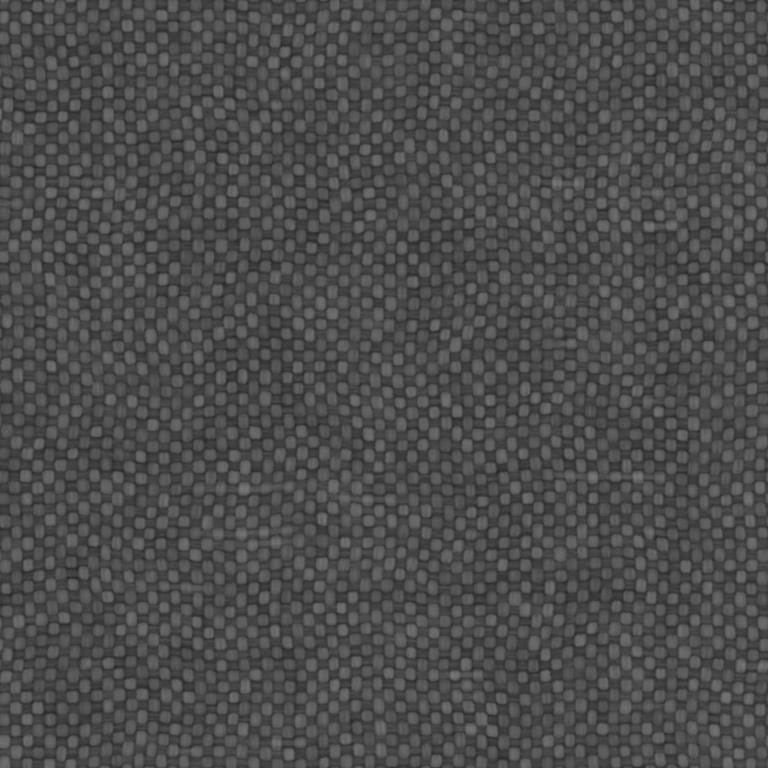
Give the GLSL for this texture, as a Shadertoy shader.

```glsl
// Charcoal plain-weave cloth: pale upright threads over dark cross threads.

const vec2  THREADS    = vec2(68.0, 70.0);  // threads across and down (even, so it tiles)
const vec3  DARK       = vec3(0.185);       // gaps between threads
const vec3  WEFT       = vec3(0.272);       // cross threads
const vec3  WARP       = vec3(0.372);       // upright threads
const vec2  BUMP_HALF  = vec2(0.46, 0.58);  // half size of a visible warp bump, in cells
const float BUMP_ROUND = 0.30;              // corner radius, in cells
const float EDGE       = 0.15;              // softness of bump edges, in cells
const float WOBBLE     = 0.16;              // drift of the threads, in cells
const float FIBRE      = 0.055;             // strength of the fine fibres
const float TONE       = 0.07;              // brightness change between bumps
const float SLUB       = 0.055;             // brightness of stray cross streaks
const float TAU        = 6.2831853;

float hash(vec2 p) {
    vec3 q = fract(vec3(p.xyx) * 0.1031);
    q += dot(q, q.yzx + 33.33);
    return fract((q.x + q.y) * q.z);
}

// Smooth value noise, 0 to 1.
float noise(vec2 p) {
    vec2 i = floor(p), f = fract(p);
    f = f * f * (3.0 - 2.0 * f);
    return mix(mix(hash(i), hash(i + vec2(1, 0)), f.x),
               mix(hash(i + vec2(0, 1)), hash(i + vec2(1, 1)), f.x), f.y);
}

float roundBox(vec2 p, vec2 halfSize, float radius) {
    vec2 q = abs(p) - halfSize + radius;
    return length(max(q, 0.0)) + min(max(q.x, q.y), 0.0) - radius;
}

// Slow layered sines that bend the threads and repeat over the canvas.
vec2 drift(vec2 uv) {
    vec2 a = TAU * uv.yx;
    return sin(a * 3.0 + TAU * uv + 1.0) + 0.6 * sin(a * 7.0 - 2.0 * TAU * uv + 4.0);
}

void mainImage(out vec4 fragColor, in vec2 fragCoord) {
    vec2 uv = fragCoord / iResolution.xy;
    vec2 p = uv * THREADS + WOBBLE * drift(uv);
    vec2 cell = floor(p);
    vec2 local = fract(p) - 0.5;

    // Fibres run along each thread.
    float warpFibre = noise(p * vec2(4.5, 0.9)) - 0.5;
    float weftFibre = noise(p * vec2(0.9, 4.5) + 91.0) - 0.5;
    float fuzz = noise(p * 3.7 + 37.0) - 0.5;

    // Cross threads: rounded in height and shaded where they dive under.
    float weftTone = hash(mod(cell, THREADS) + 11.0) - 0.5;
    float crown = 1.0 - smoothstep(0.15, 0.62, length(local * vec2(0.75, 1.15)));
    vec3 color = mix(DARK, WEFT, clamp(0.25 + 0.75 * crown + 0.35 * weftTone, 0.0, 1.0));
    color += FIBRE * (1.1 * weftFibre + 0.6 * fuzz);

    // Upright threads: a bump on every other cell, overlapping its neighbours.
    for (int y = -1; y <= 1; y++) {
        for (int x = -1; x <= 1; x++) {
            vec2 offset = vec2(x, y);
            vec2 id = mod(cell + offset, THREADS);
            if (mod(id.x + id.y, 2.0) > 0.5) continue;

            vec2 jitter = vec2(hash(id + 3.0), hash(id + 57.0)) - 0.5;
            vec2 halfSize = BUMP_HALF + vec2(0.10, 0.18) * (vec2(hash(id + 23.0), hash(id + 71.0)) - 0.5);
            vec2 d = local - offset - 0.12 * jitter;
            float dist = roundBox(d, halfSize, BUMP_ROUND) + 0.12 * fuzz;
            float cover = 1.0 - smoothstep(-EDGE, EDGE, dist);

            float tone = TONE * (hash(id + 131.0) - 0.5);
            float shade = 0.035 * smoothstep(0.15, 0.6, abs(d.y)) + 0.02 * smoothstep(0.2, 0.5, abs(d.x));
            vec3 bump = WARP + tone - shade + FIBRE * (warpFibre + 0.4 * fuzz);
            color = mix(color, bump, cover);
        }
    }

    // Rare pale slubs lie along a few cross threads.
    float slub = smoothstep(0.93, 0.98, noise(vec2(p.x * 0.12, cell.y * 17.0)));
    color += SLUB * slub * (1.0 - smoothstep(0.1, 0.4, abs(local.y)));

    // Whole threads and broad patches differ slightly in depth of dye.
    color += 0.014 * (hash(vec2(cell.x, 211.0)) + hash(vec2(307.0, cell.y)) - 1.0);
    color += 0.018 * (noise(uv * 9.0 + 5.0) - 0.5);

    fragColor = vec4(clamp(color, 0.0, 1.0), 1.0);
}
```
